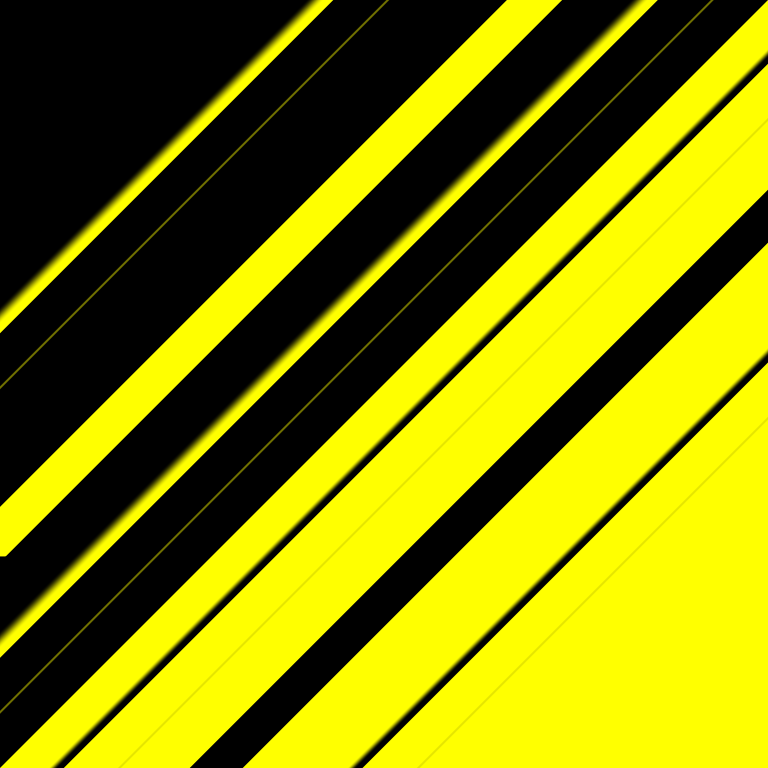
Give the GLSL for this background, as a WebGL 1 fragment shader.

```glsl
precision highp float;
// Diagonal hazard stripes in yellow and black, mirrored in tone across the main diagonal.
// Every stripe is a band of the signed diagonal coordinate x - y: solid bands have two
// crisp edges, shaded bands fade in on one side, and hairlines are narrow faint peaks.

uniform vec2 u_resolution;

// Antialiased step at an edge of the diagonal coordinate.
float edge(float at, float s) {
  float blur = 0.9 / min(u_resolution.x, u_resolution.y);
  return smoothstep(at - blur, at + blur, s);
}

float solidBand(float from, float to, float s) {
  return edge(from, s) - edge(to, s);
}

// Fades in from start to full, then stops sharply at end.
float shadedBand(float start, float full, float end, float s) {
  return smoothstep(start, full, s) * (1.0 - edge(end, s));
}

float hairline(float center, float s) {
  return 1.0 - smoothstep(0.0005, 0.0032, abs(s - center));
}

void main() {
  vec2 uv = gl_FragCoord.xy / u_resolution;
  float s = uv.x - uv.y;

  // The wide light stripe is trimmed flat at its lower left corner.
  float light = solidBand(-0.340, -0.268, s) * edge(0.2755, uv.y);
  float dark = solidBand(0.247, 0.316, s);

  // Two shaded bands with a trailing hairline on each side of the diagonal.
  for (int i = 0; i < 2; i++) {
    float k = float(i);
    float lightEnd = -0.566 + 0.4225 * k;
    light = max(light, shadedBand(lightEnd - 0.035, lightEnd - 0.012, lightEnd, s));
    light = max(light, 0.45 * hairline(lightEnd + 0.071, s));

    float darkEnd = 0.083 + 0.389 * k;
    dark = max(dark, shadedBand(darkEnd - 0.020, darkEnd - 0.008, darkEnd, s));
    dark = max(dark, 0.1 * hairline(darkEnd + 0.0725, s));
  }

  // Light stripes on black above the diagonal, dark stripes on yellow below it.
  float tone = mix(light, 1.0 - dark, edge(0.0, s));
  vec3 yellow = vec3(1.0, 1.0, 0.0);
  gl_FragColor = vec4(yellow * tone, 1.0);
}
```
